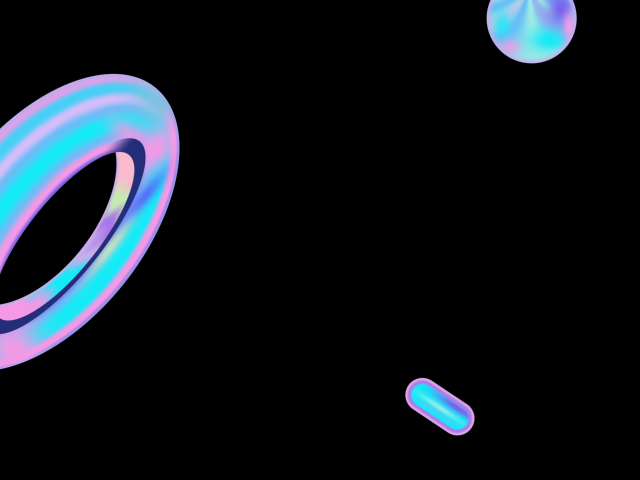
A WebGL 1 fragment shader for this background:

```glsl
precision highp float;
// Iridescent ring, sphere and capsule floating on black.
uniform vec2 u_resolution;

const vec3 CYAN = vec3(0.08, 0.92, 0.97);
const vec3 SKY = vec3(0.42, 0.74, 0.96);
const vec3 VIOLET = vec3(0.47, 0.38, 0.92);
const vec3 PINK = vec3(0.96, 0.60, 0.90);
const vec3 LAVENDER = vec3(0.78, 0.68, 0.92);
const vec3 PALE = vec3(0.62, 0.92, 0.90);
const vec3 NAVY = vec3(0.14, 0.18, 0.47);

vec2 gradientAt(vec2 cell) {
  float a = 6.2832 * fract(sin(dot(cell, vec2(127.1, 311.7))) * 43758.5);
  return vec2(cos(a), sin(a));
}

float noise(vec2 p) {
  vec2 i = floor(p), f = fract(p), w = f * f * (3.0 - 2.0 * f);
  vec2 e = vec2(1.0, 0.0);
  return mix(
    mix(dot(gradientAt(i), f), dot(gradientAt(i + e), f - e), w.x),
    mix(dot(gradientAt(i + e.yx), f - e.yx), dot(gradientAt(i + 1.0), f - 1.0), w.x), w.y);
}

// Approximate signed distance to an axis-aligned ellipse.
float ellipse(vec2 p, vec2 r) {
  float k = length(p / r);
  return k * (k - 1.0) / max(length(p / (r * r)), 1e-4);
}

float cover(float d) {
  return 1.0 - smoothstep(-0.75, 0.75, d * u_resolution.y);
}

// Soft elliptical spot of light.
float spot(vec2 p, vec2 center, vec2 size) {
  vec2 q = (p - center) / size;
  return exp(-dot(q, q));
}

// Front of the ring: t runs from the inner rim (0) to the outline (1).
vec3 ringFront(vec2 q, float t) {
  t += 0.07 * noise(vec2(q.x * 7.0, q.y * 30.0)) * (1.0 - t);
  vec3 upper = mix(VIOLET, PINK, smoothstep(0.0, 0.17, t));
  upper = mix(upper, SKY, smoothstep(0.2, 0.42, t));
  upper = mix(upper, CYAN, smoothstep(0.4, 0.58, t));
  upper = mix(upper, SKY, smoothstep(0.64, 0.77, t));
  upper = mix(upper, LAVENDER + 0.06, smoothstep(0.76, 0.84, t));
  upper = mix(upper, mix(SKY, CYAN, 0.4), smoothstep(0.85, 0.91, t));
  upper = mix(upper, PINK, smoothstep(0.93, 0.98, t));

  vec3 lower = mix(VIOLET, SKY, smoothstep(0.1, 0.5, t));
  lower = mix(lower, CYAN, smoothstep(0.45, 0.7, t));
  lower = mix(lower, PINK, smoothstep(0.83, 0.93, t));
  lower = mix(lower, VIOLET, smoothstep(0.95, 1.0, t));
  vec3 col = mix(upper, lower, smoothstep(-0.01, 0.07, q.y));

  // Local reflections around both bends and along the lower side.
  col = mix(col, vec3(0.50, 0.76, 0.88), 0.9 * spot(q, vec2(0.345, 0.02), vec2(0.05, 0.07)));
  col = mix(col, PINK, spot(q, vec2(0.262, 0.08), vec2(0.06, 0.035)));
  col = mix(col, PINK, 0.8 * spot(q, vec2(0.25, 0.02), vec2(0.025, 0.05)));
  col = mix(col, vec3(0.35, 0.37, 0.97), 0.85 * spot(q, vec2(0.17, 0.124), vec2(0.065, 0.014)));
  col = mix(col, vec3(0.82, 0.92, 0.72), 0.8 * spot(q, vec2(0.04, 0.134), vec2(0.07, 0.012)));
  col = mix(col, PINK, spot(q, vec2(-0.25, 0.11), vec2(0.06, 0.07)));
  return mix(col, mix(LAVENDER, SKY, 0.4), 0.7 * smoothstep(0.96, 1.0, t));
}

// Inner wall of the ring, coloured along its length.
vec3 ringWall(vec2 q, float edge) {
  float s = q.x + 0.05 * noise(q * vec2(12.0, 45.0));
  vec3 col = mix(PINK, CYAN, smoothstep(-0.17, -0.08, s));
  col = mix(col, LAVENDER, smoothstep(-0.06, 0.01, s));
  col = mix(col, mix(VIOLET, PINK, 0.4), smoothstep(0.01, 0.06, s));
  col = mix(col, vec3(0.76, 0.92, 0.70), smoothstep(0.07, 0.125, s));
  col = mix(col, vec3(0.98, 0.73, 0.80), smoothstep(0.13, 0.18, s));
  return mix(col, LAVENDER, 1.0 - smoothstep(0.0, 0.009, edge));
}

// Unit sphere with streaks fanning out from its top.
vec3 sphereColor(vec2 q) {
  vec2 d = q - vec2(-0.05, 0.65);
  float fan = atan(d.x, -d.y) + 0.35 * d.y * d.x;
  vec3 col = mix(SKY, PALE, 0.5 + 0.5 * sin(fan * 9.0 + 1.0));
  col = mix(col, LAVENDER, 0.5 * smoothstep(0.2, 1.0, sin(fan * 6.0 - 1.0)));
  col = mix(col, VIOLET, spot(q, vec2(0.65, 0.2), vec2(0.3, 0.4)));
  col = mix(col, CYAN, spot(q, vec2(0.38, -0.48), vec2(0.42, 0.25)));
  col = mix(col, CYAN, 0.8 * spot(q, vec2(-0.65, -0.15), vec2(0.18, 0.3)));
  col = mix(col, PINK, spot(q, vec2(0.84, -0.2), vec2(0.13, 0.3)));
  col = mix(col, PINK, 0.8 * spot(q, vec2(-0.5, -0.64), vec2(0.25, 0.18)));
  return mix(col, LAVENDER, 0.85 * smoothstep(0.84, 1.0, length(q)));
}

void main() {
  vec2 p = gl_FragCoord.xy / u_resolution.y;
  vec3 col = vec3(0.0);

  // Ring frame: x along the long axis, y toward the lower right.
  vec2 c = p - vec2(0.099, 0.535);
  vec2 q = vec2(dot(c, vec2(0.624, 0.781)), dot(c, vec2(0.781, -0.624)));
  vec2 o = q + vec2(0.0, 0.002), m = q - vec2(0.0, 0.0434);
  float outer = ellipse(o, vec2(0.361, 0.205));
  float rim = ellipse(m, vec2(0.217, 0.073));
  float groove = ellipse(m, vec2(0.253, 0.0815));
  float back = ellipse(q + vec2(0.0, 0.0347), vec2(0.2257, 0.1233));
  float a = max(length(m / vec2(0.217, 0.073)) - 1.0, 0.0);
  float b = max(1.0 - length(o / vec2(0.361, 0.205)), 0.0);
  vec3 ring = ringFront(q, a / (a + b + 1e-4));
  ring = mix(ring, NAVY, cover(groove) * smoothstep(-0.005, 0.035, q.y));
  ring = mix(ring, ringWall(q, back), cover(rim));
  col = mix(col, ring, cover(outer) * (1.0 - cover(max(rim, back))));

  // Sphere cut by the top edge.
  vec2 s = (p - vec2(1.1076, 0.9618)) / 0.0938;
  col = mix(col, sphereColor(s), cover((length(s) - 1.0) * 0.0938));

  // Capsule: x along its axis, y across, in units of its radius.
  vec2 e = p - vec2(0.9165, 0.1528);
  vec2 k = vec2(dot(e, vec2(0.832, -0.555)), dot(e, vec2(0.555, 0.832))) / 0.0356;
  float r = length(vec2(max(abs(k.x) - 1.23, 0.0), k.y));
  vec3 pill = mix(CYAN, PALE, spot(k, vec2(0.0, -0.05), vec2(1.3, 0.16)));
  pill = mix(pill, VIOLET, spot(k, vec2(0.9, 0.5), vec2(1.5, 0.25)));
  pill = mix(pill, SKY, 0.7 * spot(k, vec2(0.0, -0.35), vec2(1.6, 0.1)));
  pill = mix(pill, mix(VIOLET, PINK, 0.45), smoothstep(0.58, 0.74, r));
  pill = mix(pill, mix(PINK, LAVENDER, 0.6), smoothstep(0.78, 0.92, r));
  col = mix(col, pill, cover((r - 1.0) * 0.0356));

  gl_FragColor = vec4(col, 1.0);
}
```
